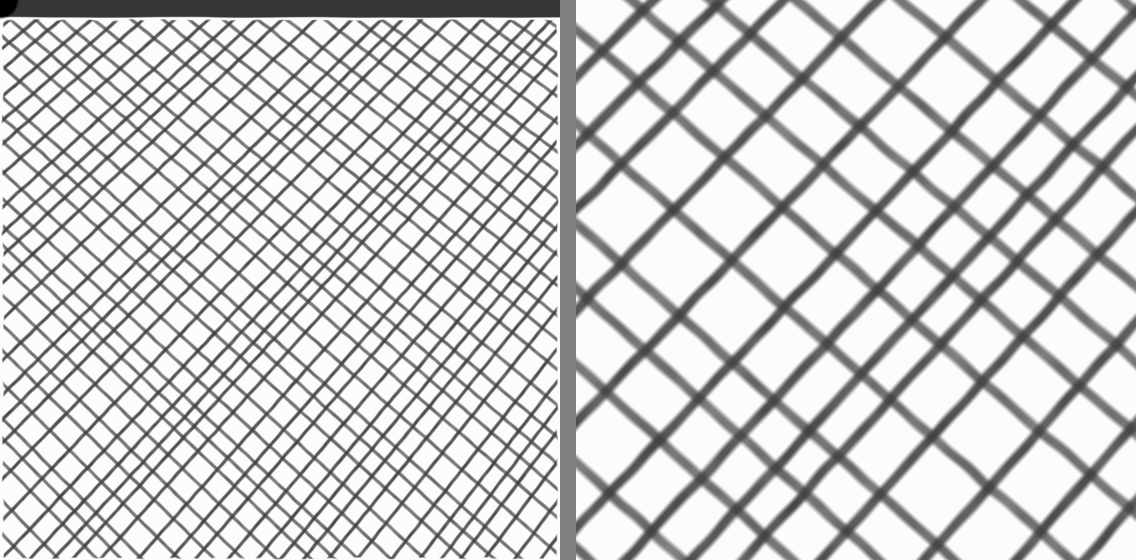
Left, the full canvas; right, a detail of the centre.
Reproduce this pattern procedurally as a Shadertoy shader.

```glsl
#define RISING_PIVOT vec2(4.2, 4.45)
#define FALLING_PIVOT vec2(-4.8, 5.1)
#define RISING_SPACING 0.0355
#define FALLING_SPACING 0.0370
#define SPACING_JITTER 0.85
#define LINE_CORE 0.0010
#define LINE_EDGE 0.0048
#define WOBBLE 0.0011
#define BAR_HEIGHT 0.031
#define CORNER_RADIUS 0.034
#define PAPER vec3(0.99)
#define INK vec3(0.25, 0.25, 0.245)

vec2 hashGradient(vec2 cell) {
    vec3 q = fract(cell.xyx * vec3(0.1031, 0.1030, 0.0973));
    q += dot(q, q.yzx + 33.33);
    float angle = 6.2832 * fract((q.x + q.y) * q.z);
    return vec2(cos(angle), sin(angle));
}

float gradientNoise(vec2 p) {
    vec2 i = floor(p), f = fract(p);
    vec2 w = f * f * f * (f * (f * 6.0 - 15.0) + 10.0);
    vec2 e = vec2(0.0, 1.0);
    float a = dot(hashGradient(i), f);
    float b = dot(hashGradient(i + e.yx), f - e.yx);
    float c = dot(hashGradient(i + e.xy), f - e.xy);
    float d = dot(hashGradient(i + e.yy), f - e.yy);
    return mix(mix(a, b, w.x), mix(c, d, w.x), w.y);
}

// Distance to the nearest ray of a narrow fan with uneven spacing
float fanDistance(vec2 p, vec2 pivot, float spacing, float seed) {
    vec2 toCenter = vec2(0.5) - pivot;
    float reach = length(toCenter);
    vec2 axis = toCenter / reach;
    vec2 d = p - pivot;
    float u = atan(dot(d, vec2(-axis.y, axis.x)), dot(d, axis)) * reach / spacing;
    float nearest = 10.0;
    for (int k = -1; k <= 1; k++) {
        float index = floor(u + 0.5) + float(k);
        float center = index + SPACING_JITTER * gradientNoise(vec2(index * 0.37, seed));
        nearest = min(nearest, abs(u - center));
    }
    return nearest * spacing * length(d) / reach;
}

// Soft stroke whose strength drifts along its length
float stroke(float dist, float opacity, float drift, float pixel) {
    float outer = max(LINE_EDGE, LINE_CORE + 1.5 * pixel);
    return (1.0 - smoothstep(LINE_CORE, outer, dist)) * (opacity + 0.14 * drift);
}

void mainImage(out vec4 fragColor, in vec2 fragCoord) {
    float pixel = 1.0 / iResolution.y;
    vec2 uv = fragCoord * pixel;
    vec2 size = iResolution.xy * pixel;

    // Slight hand-drawn waver
    vec2 waver = vec2(gradientNoise(uv * 42.0), gradientNoise(uv * 42.0 + 71.3));
    vec2 p = uv + WOBBLE * waver;

    // Two crossing fans of lines
    float rising = stroke(fanDistance(p, RISING_PIVOT, RISING_SPACING, 3.4),
                          0.88, gradientNoise(uv * 60.0 + 13.7), pixel);
    float falling = stroke(fanDistance(p, FALLING_PIVOT, FALLING_SPACING, 17.6),
                           0.73, gradientNoise(uv * 60.0 + 37.1), pixel);
    float ink = 1.0 - (1.0 - rising) * (1.0 - falling);

    // Ragged blank margin around the mesh
    float ragged = 0.004 * gradientNoise(uv * 35.0 + 5.2);
    float barEdge = size.y - BAR_HEIGHT;
    float inset = min(min(uv.x, size.x - uv.x) - 0.004,
                      min(uv.y - 0.002, barEdge - 0.004 - uv.y)) + ragged;
    ink *= smoothstep(-0.001, 0.001 + pixel, inset);
    vec3 color = mix(PAPER, INK, ink);

    // Solid top bar and dark corner
    float barWave = 0.0015 * gradientNoise(vec2(uv.x * 9.0, 2.5));
    float bar = smoothstep(-pixel, pixel, uv.y - barEdge + barWave);
    color = mix(color, vec3(0.21), bar);
    float corner = length(uv - vec2(0.0, size.y)) - CORNER_RADIUS;
    color = mix(color, vec3(0.0), 1.0 - smoothstep(-0.004 - pixel, pixel, corner));

    fragColor = vec4(color, 1.0);
}
```
